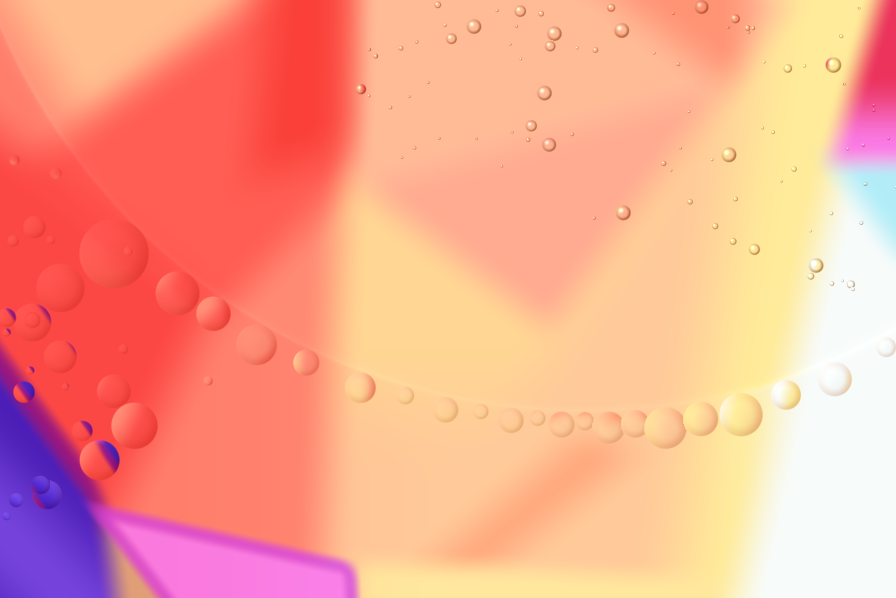
Give the GLSL for this background, as a Shadertoy shader.

```glsl
// Soft coloured facets seen through a film of oil and water.
// Blurred four-sided planes make the backdrop; a large circle bounds the film,
// and loops place drops that act as small lenses, flipping the colours behind.

#define FILM_CENTRE vec2(0.977, 1.375)
#define FILM_RADIUS 1.064
#define CHAIN_COUNT 20
#define CLUSTER_COUNT 8
#define DROPLET_COUNT 22
#define SPECK_COUNT 85
#define LENS_REACH 0.05
#define PEACH vec3(1.0, 0.79, 0.60)
#define RED vec3(0.99, 0.31, 0.29)
#define WHITE vec3(0.97, 0.985, 0.98)
#define VIOLET vec3(0.38, 0.21, 0.85)

vec3 hash3(float n) {
    return fract(sin(n * vec3(127.1, 311.7, 74.7)) * 43758.5);
}

// Soft half plane, filled on the left of the line a to b
float side(vec2 p, vec2 a, vec2 b, float blur) {
    vec2 dir = normalize(b - a), q = p - a;
    return smoothstep(-blur, blur, dir.x * q.y - dir.y * q.x);
}

// Soft convex facet with counter-clockwise corners
float facet(vec2 p, vec2 a, vec2 b, vec2 c, vec2 d, float blur) {
    return side(p, a, b, blur) * side(p, b, c, blur)
         * side(p, c, d, blur) * side(p, d, a, blur);
}

vec3 backdrop(vec2 p) {
    vec3 col = PEACH;
    float m;

    // Yellow planes
    m = side(p, vec2(1.27, 0.95), vec2(0.93, 0.42), 0.07);
    col = mix(col, vec3(1.0, 0.84, 0.58), (1.0 - m) * smoothstep(0.2, 0.45, p.y));
    m = 1.0 - side(p, vec2(1.13, 0.0), vec2(1.27, 1.0), 0.09);
    col = mix(col, vec3(1.0, 0.92, 0.60), m);

    // Pink planes at the upper centre
    m = side(p, vec2(0.68, 0.70), vec2(1.21, 0.85), 0.04);
    vec3 pink = mix(vec3(1.0, 0.67, 0.57), vec3(1.0, 0.73, 0.59), m);
    m = facet(p, vec2(0.56, 0.72), vec2(0.92, 0.45), vec2(1.32, 1.0), vec2(0.56, 1.4), 0.045);
    col = mix(col, pink, m);
    m = facet(p, vec2(0.98, 1.04), vec2(1.22, 0.86), vec2(1.25, 0.9), vec2(1.25, 1.2), 0.05);
    col = mix(col, vec3(1.0, 0.58, 0.46), m);

    // Lower streak and pale strip
    m = facet(p, vec2(0.70, 0.04), vec2(0.80, 0.03), vec2(1.06, 0.24), vec2(0.98, 0.28), 0.05);
    col = mix(col, vec3(1.0, 0.66, 0.49), m);
    m = facet(p, vec2(0.6, -0.2), vec2(1.3, -0.2), vec2(1.2, 0.03), vec2(0.6, 0.06), 0.03);
    col = mix(col, vec3(1.0, 0.91, 0.62), m);

    // White, cyan and magenta on the right
    m = facet(p, vec2(1.21, -0.1), vec2(1.8, -0.1), vec2(1.8, 0.76), vec2(1.41, 0.76), 0.05);
    col = mix(col, WHITE, m);
    m = facet(p, vec2(1.39, 0.73), vec2(1.52, 0.55), vec2(1.8, 0.5), vec2(1.8, 0.76), 0.035);
    col = mix(col, vec3(0.70, 0.93, 0.97), m);
    m = facet(p, vec2(1.39, 0.73), vec2(1.8, 0.73), vec2(1.8, 1.3), vec2(1.56, 1.3), 0.03);
    col = mix(col, mix(vec3(0.98, 0.48, 0.90), vec3(0.92, 0.20, 0.36),
                       smoothstep(0.75, 0.88, p.y)), m);

    // Salmon and red planes on the left
    m = side(p, vec2(0.535, 0.0), vec2(0.585, 1.0), 0.055);
    col = mix(col, vec3(1.0, 0.54, 0.45), m);
    m = facet(p, vec2(0.13, 0.79), vec2(0.42, 1.0), vec2(0.42, 1.3), vec2(-0.05, 1.1), 0.07);
    col = mix(col, vec3(1.0, 0.75, 0.56), m);
    m = facet(p, vec2(0.37, 0.47), vec2(0.58, 0.70), vec2(0.575, 1.095), vec2(0.0, 0.69), 0.05);
    col = mix(col, vec3(1.0, 0.37, 0.33), m);
    m = facet(p, vec2(0.42, 0.70), vec2(0.57, 0.75), vec2(0.575, 1.1), vec2(0.46, 1.1), 0.06);
    col = mix(col, vec3(0.98, 0.25, 0.22), m);
    m = facet(p, vec2(-0.1, 0.4), vec2(0.17, 0.10), vec2(0.36, 0.5), vec2(-0.1, 0.85), 0.06);
    col = mix(col, RED, m);

    // Violet corner with a purple rim, then tan and magenta strips
    m = facet(p, vec2(0.19, -0.1), vec2(0.34, -0.1), vec2(0.19, 0.12), vec2(0.16, 0.12), 0.02);
    col = mix(col, vec3(0.88, 0.68, 0.50), m);
    m = facet(p, vec2(-0.3, -0.3), vec2(0.24, -0.3), vec2(0.17, 0.16), vec2(-0.3, 0.81), 0.03);
    col = mix(col, VIOLET + 0.08 * sin(14.0 * (p.x + p.y)), m);
    col = mix(col, vec3(0.57, 0.04, 0.53), 2.6 * m * (1.0 - m) * smoothstep(0.08, 0.2, p.y));
    m = facet(p, vec2(0.30, -0.03), vec2(0.59, -0.03), vec2(0.585, 0.05), vec2(0.165, 0.145), 0.02);
    col = mix(col, vec3(0.98, 0.52, 0.93), m);
    return mix(col, vec3(0.80, 0.22, 0.92), 2.4 * m * (1.0 - m));
}

// Keeps the topmost drop: unit offset, radius, coverage
void addDrop(vec2 p, vec2 c, float r, inout vec4 drop) {
    float aa = 0.9 / iResolution.y;
    float cover = smoothstep(aa, -aa, length(p - c) - r);
    if (cover > 0.0) drop = vec4((p - c) / r, r, cover);
}

vec3 lens(vec2 p, vec4 drop, vec3 rimTint) {
    float rim = smoothstep(0.45, 1.0, length(drop.xy));
    float light = dot(drop.xy, vec2(-0.6, 0.5));
    vec3 col = backdrop(p - drop.xy * (2.0 * drop.z + LENS_REACH));
    return col * (1.0 - rimTint * rim * (0.6 - 0.5 * light)) + 0.05 * light;
}

void mainImage(out vec4 fragColor, in vec2 fragCoord) {
    vec2 p = fragCoord / iResolution.y;
    vec3 col = backdrop(p);

    // Film boundary: warm shade at left, bright at right, thin light rim
    float d = length(p - FILM_CENTRE) - FILM_RADIUS;
    float outside = smoothstep(-0.003, 0.003, d);
    col *= 1.0 - vec3(0.0, 0.09, 0.07) * outside * smoothstep(0.8, 0.2, p.x);
    col = mix(col, WHITE, 0.5 * outside * exp(-9.0 * d) * smoothstep(1.15, 1.35, p.x));
    col += 0.025 * exp(-abs(d + 0.003) * 220.0);

    vec4 drop = vec4(0.0), speck = vec4(0.0);

    // Chain of drops hanging under the film edge
    for (int i = 0; i < CHAIN_COUNT; i++) {
        float k = float(i);
        float x = 0.297 + 0.063 * k + 0.07 * sin(0.349 * (k - 1.5)) * min(1.0, k / 4.0);
        float swell = 0.5 + 0.5 * cos(0.427 * (k - 0.5));
        float r = 0.017 + 0.016 * swell * swell + 0.004 * cos(3.1416 * k);
        float reach = FILM_RADIUS + r, dx = x - FILM_CENTRE.x;
        addDrop(p, vec2(x, FILM_CENTRE.y - sqrt(reach * reach - dx * dx)), r, drop);
    }
    // Winding cluster of larger drops, then small droplets outside the film
    for (int i = 0; i < CLUSTER_COUNT; i++) {
        float k = float(i);
        float r = 0.023 + 0.035 * exp(-0.7 * k) + 0.016 * exp(-(k - 5.3) * (k - 5.3));
        addDrop(p, vec2(0.14 + 0.086 * cos(0.94 + 1.1 * k), 0.576 - 0.0576 * k), r, drop);
    }
    for (int i = 0; i < DROPLET_COUNT; i++) {
        vec3 h = hash3(float(i) + 3.0);
        vec2 c = vec2(0.01 + 0.36 * h.x * h.x, 0.1 + 0.74 * h.y);
        float r = 0.006 + 0.013 * h.z * h.z;
        if (length(c - FILM_CENTRE) > FILM_RADIUS + r) addDrop(p, c, r, drop);
    }
    // Fine specks over the upper right
    for (int i = 0; i < SPECK_COUNT; i++) {
        vec3 h = hash3(float(i) + 61.0);
        vec2 c = vec2(0.6 + 0.9 * h.x, 1.0 - h.y * (0.25 + 0.27 * h.x));
        addDrop(p, c, 0.002 + 0.011 * pow(h.z, 4.0), speck);
    }

    col = mix(col, lens(p, drop, vec3(0.05, 0.14, 0.18)), drop.w);
    vec3 golden = lens(p, speck, vec3(0.35, 0.55, 0.75));
    golden += 0.35 * smoothstep(0.5, 0.0, length(speck.xy - vec2(-0.3, 0.3)));
    col = mix(col, golden, 0.85 * speck.w);
    fragColor = vec4(clamp(col, 0.0, 1.0), 1.0);
}
```
